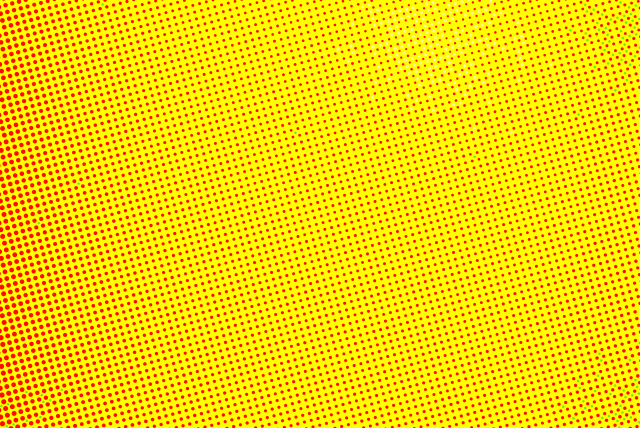
Reproduce this pattern procedurally as a Shadertoy shader.

```glsl
// Halftone print: a tilted square screen of red dots on yellow ink.
// Each dot takes its size from a smooth tone field sampled at its centre;
// sparse pale and green dots sit in the gaps of the same screen.

const float CELLS_ACROSS = 92.0;
const float SCREEN_ANGLE = 0.2618;

const vec3 YELLOW = vec3(1.0, 1.0, 0.0);
const vec3 RED    = vec3(1.0, 0.04, 0.01);
const vec3 PALE   = vec3(1.0, 0.96, 0.62);
const vec3 GREEN  = vec3(0.42, 0.92, 0.03);

float hash(vec2 p) {
    vec3 q = fract(vec3(p.xyx) * 0.1031);
    q += dot(q, q.yzx + 33.33);
    return fract((q.x + q.y) * q.z);
}

mat2 rotation(float angle) {
    float c = cos(angle), s = sin(angle);
    return mat2(c, s, -s, c);
}

// Soft round spot, 1 at its centre; size holds its half extents.
float spot(vec2 uv, vec2 centre, vec2 size) {
    vec2 d = (uv - centre) / size;
    return exp(-dot(d, d));
}

// Fills the dot centre in 0..1 canvas coordinates and its cell index;
// returns the distance to that centre in cells.
float screenDistance(vec2 p, float aspect, vec2 offset, out vec2 uv, out vec2 cell) {
    mat2 turn = rotation(SCREEN_ANGLE);
    vec2 grid = (p * turn) * CELLS_ACROSS + offset;
    cell = floor(grid);
    vec2 centre = turn * ((cell + 0.5 - offset) / CELLS_ACROSS);
    uv = centre * vec2(1.0, aspect);
    return length(grid - cell - 0.5);
}

float dotMask(float dist, float radius, float blur) {
    return (1.0 - smoothstep(-blur, blur, dist - radius)) * step(0.01, radius);
}

// Thin ink area around the upper right of the middle.
float fadedArea(vec2 uv) {
    return spot(uv, vec2(0.68, 0.92), vec2(0.10, 0.13));
}

float redRadius(vec2 uv) {
    float leftEdge = 0.15 * exp(-7.0 * max(uv.x, 0.0));
    float rightEdge = 0.025 * smoothstep(0.8, 1.0, uv.x);
    float lowerHalf = 0.035 * (1.0 - uv.y);
    return 0.185 + leftEdge + rightEdge + lowerHalf - 0.04 * fadedArea(uv);
}

float greenAmount(vec2 uv) {
    float upperRight = spot(uv, vec2(1.0, 0.96), vec2(0.08, 0.14));
    float lowerRight = spot(uv, vec2(1.0, 0.04), vec2(0.08, 0.12));
    float lowerLeft = spot(uv, vec2(0.02, 0.0), vec2(0.09, 0.12));
    return upperRight + lowerRight + 0.5 * lowerLeft;
}

void mainImage(out vec4 fragColor, in vec2 fragCoord) {
    vec2 p = fragCoord / iResolution.x;
    float aspect = iResolution.x / iResolution.y;
    float blur = 0.65 * CELLS_ACROSS / iResolution.x;
    vec2 uv, cell;
    vec3 color = YELLOW;

    // Secondary dots in the gaps, scattered by chance
    float dist = screenDistance(p, aspect, vec2(0.5), uv, cell);
    float chance = hash(cell + 200.0);
    float pale = step(chance, 0.9 * fadedArea(uv));
    float green = step(chance, 0.6 * greenAmount(uv));
    color = mix(color, PALE, dotMask(dist, 0.21 * pale, blur));
    color = mix(color, GREEN, dotMask(dist, 0.17 * green, blur));

    // Main red screen with slight size variation
    dist = screenDistance(p, aspect, vec2(0.0), uv, cell);
    float wear = 0.02 * (hash(cell + 400.0) - 0.5);
    color = mix(color, RED, dotMask(dist, redRadius(uv) + wear, blur));

    fragColor = vec4(color, 1.0);
}
```
